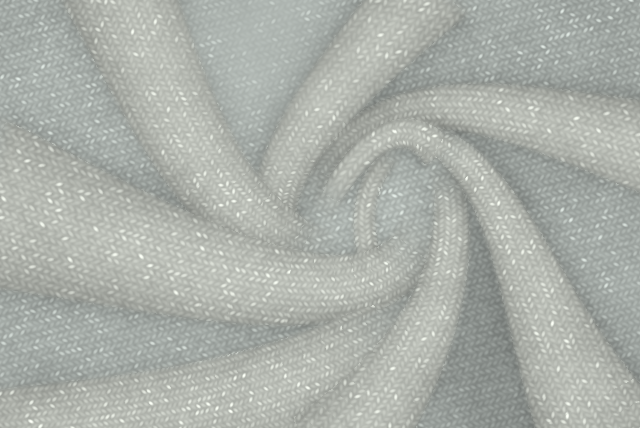
This texture is drawn by a WebGL 1 fragment shader. Its source:

```glsl
precision highp float;
// Pale shimmering cloth gathered into a swirl: tapered tubes swept along
// cubic curves are layered over soft valleys, each with a rounded profile
// and contact shadow, then a stitched weave with random glints is added.
uniform vec2 u_resolution;

const float STITCH = 0.0145;

float hash(vec2 p) {
  vec3 q = fract(vec3(p.xyx) * 0.1031);
  q += dot(q, q.yzx + 33.33);
  return fract((q.x + q.y) * q.z);
}

float noise(vec2 p) {
  vec2 i = floor(p), f = fract(p);
  f = f * f * (3.0 - 2.0 * f);
  float low = mix(hash(i), hash(i + vec2(1, 0)), f.x);
  float high = mix(hash(i + vec2(0, 1)), hash(i + vec2(1, 1)), f.x);
  return mix(low, high, f.y);
}

float glow(vec2 p, vec2 center, vec2 radius) {
  vec2 q = (p - center) / radius;
  return exp(-dot(q, q));
}

vec2 cubic(vec2 a, vec2 b, vec2 c, vec2 d, float t) {
  float s = 1.0 - t;
  return s * s * (s * a + 3.0 * t * b) + t * t * (3.0 * s * c + t * d);
}

// Nearest point on the curve: x = parameter, y = signed distance
vec2 curveCoords(vec2 p, vec2 a, vec2 b, vec2 c, vec2 d) {
  float best = 1e5, t = 0.0, side = 1.0;
  vec2 from = a;
  for (int i = 0; i < 20; i++) {
    vec2 to = cubic(a, b, c, d, float(i + 1) / 20.0);
    vec2 seg = to - from, rel = p - from;
    float h = clamp(dot(rel, seg) / dot(seg, seg), 0.0, 1.0);
    vec2 gap = rel - seg * h;
    float d2 = dot(gap, gap);
    if (d2 < best) {
      best = d2;
      t = (float(i) + h) / 20.0;
      side = seg.x * rel.y - seg.y * rel.x < 0.0 ? -1.0 : 1.0;
    }
    from = to;
  }
  return vec2(t, side * sqrt(best));
}

// Surface: x = light, y = cool tint, zw = weave coordinates
// Shape: start width, end width, light tilt across, shadow strength
vec4 fold(vec4 surface, vec2 p, vec2 a, vec2 b, vec2 c, vec2 d, vec4 shape) {
  vec2 k = curveCoords(p, a, b, c, d);
  float width = mix(shape.x, shape.y, k.x * (2.0 - k.x));
  float outside = abs(k.y) - width;
  float fade = smoothstep(0.0, 0.05, k.x) * (1.0 - smoothstep(0.76, 1.0, k.x));
  float mask = (1.0 - smoothstep(-0.012, 0.008, outside)) * fade;
  float across = clamp(k.y / width, -1.0, 1.0);
  float light = 0.635 + 0.11 * (1.0 - across * across) + shape.z * across;
  surface.x *= 1.0 - shape.w * fade * exp(-max(outside, 0.0) / 0.03);
  surface.xy = mix(surface.xy, vec2(light, 0.0), mask);
  if (mask > 0.5) surface.zw = vec2(k.x * length(d - a) * 1.15, k.y);
  return surface;
}

// Staggered slanted stitches, a few of them catching the light
float weave(vec2 uv, float shine) {
  vec2 q = uv / STITCH;
  float odd = mod(floor(q.y), 2.0);
  q.x += 0.5 * odd;
  vec2 f = fract(q) - 0.5;
  f.y += f.x * (odd - 0.5) * 0.9;
  float thread = 1.0 - smoothstep(0.08, 0.55, length(f * vec2(0.9, 1.2)));
  float glint = pow(hash(floor(q) + 71.0), 5.0);
  return 0.065 * (thread - 0.38) + 0.19 * shine * thread * glint;
}

void main() {
  vec2 p = gl_FragCoord.xy / u_resolution.y;
  p.x *= 1.497 * u_resolution.y / u_resolution.x;

  // Valleys behind the folds
  float light = 0.675 + 0.05 * glow(p, vec2(0.63, 0.9), vec2(0.25, 0.3));
  light += 0.06 * glow(p, vec2(0.83, 0.51), vec2(0.16, 0.17));
  light -= 0.11 * glow(p, vec2(1.13, 0.16), vec2(0.11, 0.3));
  light += 0.02 * glow(p, vec2(0.1, 0.8), vec2(0.25, 0.2));
  vec4 s = vec4(light, 1.0, p.x + 0.25 * p.y, p.y - 0.25 * p.x);

  // Inner curl and upper folds
  s = fold(s, p, vec2(0.87, 0.38), vec2(0.84, 0.48), vec2(0.84, 0.58), vec2(0.94, 0.66), vec4(0.03, 0.025, 0.02, 0.06));
  s = fold(s, p, vec2(1.58, 0.64), vec2(1.17, 0.745), vec2(0.84, 0.88), vec2(0.685, 0.48), vec4(0.118, 0.032, 0.01, 0.13));
  s = fold(s, p, vec2(1.035, 0.63), vec2(0.957, 0.745), vec2(0.84, 0.69), vec2(0.735, 0.465), vec4(0.045, 0.03, -0.02, 0.16));
  s = fold(s, p, vec2(1.035, 1.06), vec2(0.77, 0.785), vec2(0.54, 0.55), vec2(0.69, 0.385), vec4(0.112, 0.05, -0.01, 0.14));
  s = fold(s, p, vec2(0.25, 1.08), vec2(0.40, 0.75), vec2(0.50, 0.43), vec2(0.80, 0.37), vec4(0.135, 0.085, 0.01, 0.08));

  // Sweeping lower folds, then the two strands on the right
  s = fold(s, p, vec2(-0.08, 0.54), vec2(0.39, 0.40), vec2(0.94, 0.14), vec2(1.015, 0.53), vec4(0.21, 0.062, 0.01, 0.11));
  s = fold(s, p, vec2(-0.08, -0.055), vec2(0.39, 0.004), vec2(0.68, 0.04), vec2(1.055, 0.26), vec4(0.14, 0.12, 0.02, 0.07));
  s = fold(s, p, vec2(0.76, -0.09), vec2(1.006, 0.16), vec2(1.113, 0.414), vec2(1.025, 0.65), vec4(0.14, 0.038, 0.0, 0.08));
  s = fold(s, p, vec2(1.46, -0.09), vec2(1.23, 0.22), vec2(1.22, 0.65), vec2(0.94, 0.70), vec4(0.17, 0.037, -0.01, 0.17));

  // Weave, uneven sheen and darkened corners
  float shine = smoothstep(0.5, 0.74, s.x) * (0.5 + noise(p * 22.0));
  float focus = 1.0 - 0.65 * glow(p, vec2(0.62, 0.95), vec2(0.22, 0.3));
  light = s.x + focus * weave(s.zw, shine);
  light += 0.035 * (noise(p * 9.0) - 0.5) + 0.07 * focus * (noise(p * 130.0) - 0.5);
  vec2 corner = (p - vec2(0.75, 0.5)) / vec2(0.75, 0.5);
  light -= 0.018 * dot(corner, corner);
  vec3 cloth = mix(vec3(0.995, 1.015, 0.975), vec3(0.98, 1.02, 0.995), s.y);
  gl_FragColor = vec4(clamp(light * cloth, 0.0, 1.0), 1.0);
}
```
